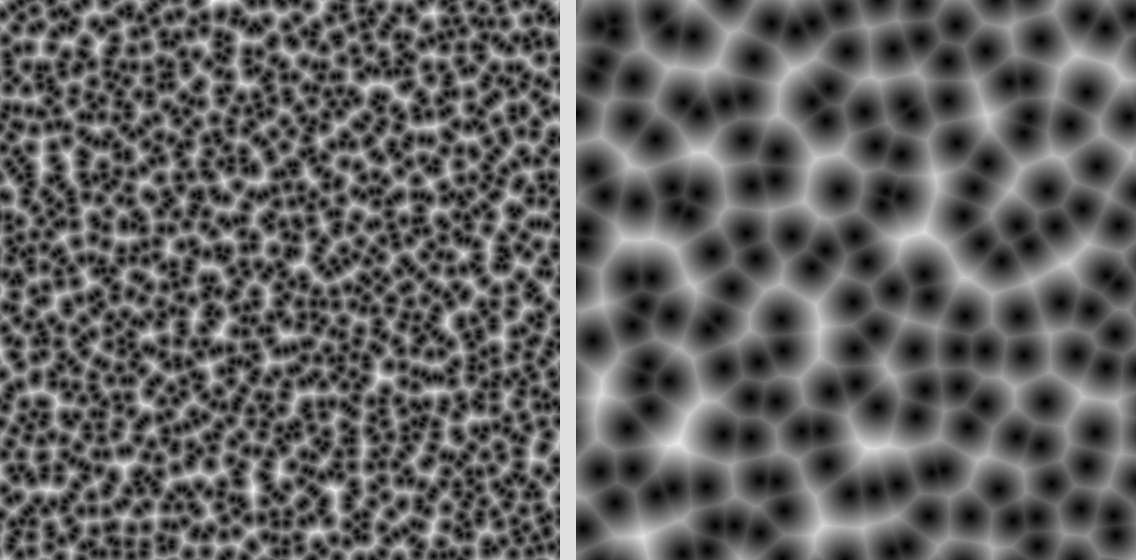
Left: the whole. Right: its middle third, enlarged.
This texture is drawn by a WebGL 1 fragment shader. Its source:

```glsl
precision highp float;

uniform vec2 u_resolution;

#define CELLS 40.0      // grid cells across the canvas
#define JITTER 1.0      // how far points stray inside their cells
#define BRIGHTNESS 0.86 // grey level at one cell width from a point

// Two random values in 0..1 for a grid cell
vec2 hash2(vec2 cell) {
  vec3 p = fract(cell.xyx * vec3(0.1031, 0.1030, 0.0973));
  p += dot(p, p.yzx + 33.33);
  return fract((p.xx + p.yz) * p.zy);
}

// Distance to the nearest scattered point, in cell widths
float nearestPoint(vec2 pos) {
  vec2 cell = floor(pos);
  vec2 local = pos - cell;
  float nearestSq = 8.0;
  for (int y = -1; y <= 1; y++) {
    for (int x = -1; x <= 1; x++) {
      vec2 offset = vec2(float(x), float(y));
      vec2 jitter = (hash2(cell + offset + 17.0) - 0.5) * JITTER;
      vec2 toPoint = offset + 0.5 + jitter - local;
      nearestSq = min(nearestSq, dot(toPoint, toPoint));
    }
  }
  return sqrt(nearestSq);
}

void main() {
  vec2 uv = gl_FragCoord.xy / u_resolution;
  float grey = BRIGHTNESS * nearestPoint(uv * CELLS);
  gl_FragColor = vec4(vec3(clamp(grey, 0.0, 1.0)), 1.0);
}
```
